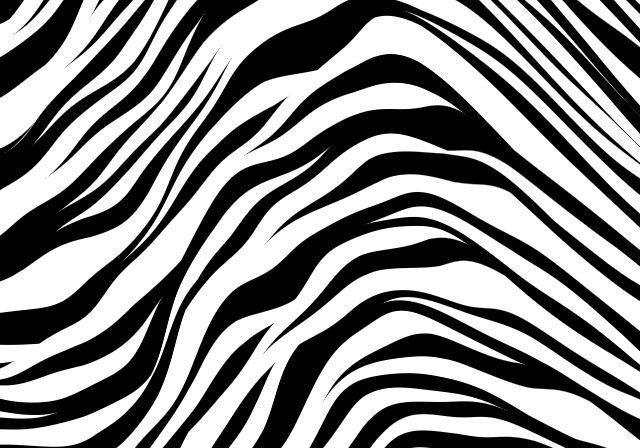
Reproduce this pattern procedurally as a WebGL 2 fragment shader.

```glsl
#version 300 es
precision highp float;

uniform vec2 u_resolution;
out vec4 outColor;

const vec3 INK = vec3(0.0);
const vec3 PAPER = vec3(1.0);
const float PI = 3.14159265;
const float STRIPE_PERIOD = 0.19;   // one black and one white band
const float PAPER_SHARE = 0.54;     // mean share of white in a period
const float SPLIT_LENGTH = 0.85;    // repeat of forks along a band
const float SPLIT_WIDTH = 0.25;     // half width of a full wedge
const float SPLIT_PUSH = 0.21;      // how far a wedge spreads its band
const float FORK_DRIFT = 0.6;       // how far a wedge leans to its neighbour

float hash(float n) {
    return fract(sin(n * 127.1 + 31.7) * 4375.85);
}

// Height of the bands: a valley at the left, a crest at the right.
float flowHeight(vec2 p) {
    float swing = 0.28 + 0.13 * p.y;
    return -swing * cos(PI * (p.x + 0.25 * p.y - 0.05));
}

// Band number across the flow, with slow bends and small ripples.
float bandPhase(vec2 p, float along) {
    float t = (p.y - flowHeight(p)) / STRIPE_PERIOD;
    t += 0.16 * sin(4.3 * p.x + 5.1 * p.y + 0.8);
    t += 0.07 * sin(11.0 * along - 1.3 * t);
    t += 0.035 * sin(23.0 * along + 2.6 * t);
    return t;
}

// Pointed wedge that grows inside a band and then joins one side.
// x: signed field, positive inside; y: widening of the band.
vec2 wedge(float across, float along, float id) {
    float heading = hash(id + 0.37) < 0.35 ? -1.0 : 1.0;
    float side = hash(id + 5.71) < 0.5 ? -1.0 : 1.0;
    float f = fract(heading * along / SPLIT_LENGTH + hash(id));
    float growth = min((f - 0.1) / 0.35, (0.95 - f) / 0.3);
    float drift = side * FORK_DRIFT * smoothstep(0.5, 0.85, f);
    float halfWidth = SPLIT_WIDTH * min(growth, 1.0);
    return vec2(halfWidth - abs(across - drift), smoothstep(-0.15, 1.0, growth));
}

// Uneven outline, different for each edge of each band.
float edgeWobble(float along, float edgeId) {
    float shift = 2.0 * PI * hash(edgeId + 9.13);
    return 0.07 * sin(7.0 * along + shift)
         + 0.04 * sin(17.0 * along + 2.3 * shift)
         + 0.018 * sin(37.0 * along + 3.7 * shift);
}

void main() {
    vec2 p = gl_FragCoord.xy / u_resolution.y;
    float along = p.x + 0.4 * p.y;
    float t = bandPhase(p, along);
    float pixel = 2.0 * length(vec2(dFdx(t), dFdy(t)));

    // Coordinates centred on the white and on the black band.
    float paperAcross = 2.0 * fract(t) - 1.0;
    float inkAcross = 2.0 * fract(t + 0.5) - 1.0;
    vec2 inkWedge = wedge(paperAcross, along, floor(t));
    vec2 paperWedge = wedge(inkAcross, along, floor(t + 0.5) + 50.5);

    // Bands swell where they hold a wedge and shrink beside one.
    float halfPaper = PAPER_SHARE + SPLIT_PUSH * (inkWedge.y - paperWedge.y);
    halfPaper += edgeWobble(along, floor(2.0 * t));
    halfPaper = clamp(halfPaper, 0.2, 0.82);

    float band = abs(paperAcross) - halfPaper;
    float field = max(min(band, -paperWedge.x), inkWedge.x);
    float coverage = clamp(0.5 + field / pixel, 0.0, 1.0);
    outColor = vec4(mix(PAPER, INK, coverage), 1.0);
}
```
